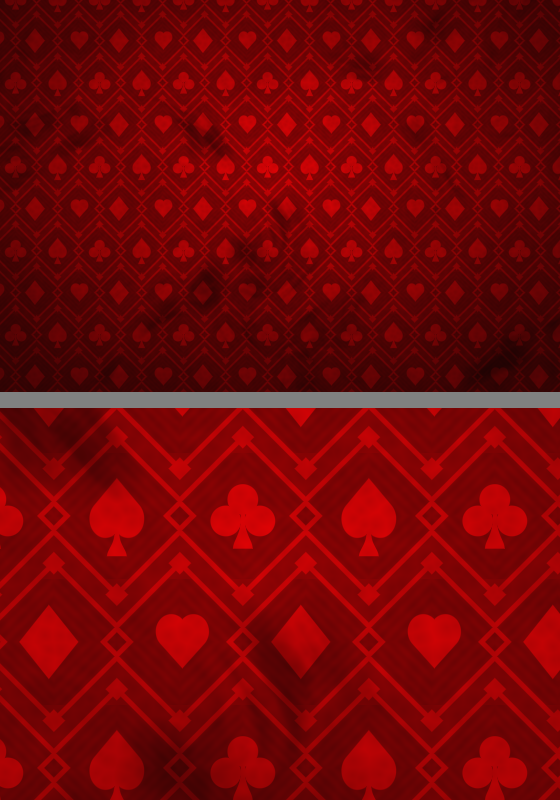
Top: the whole. Bottom: its middle third, enlarged.
Write a Shadertoy shader that draws this pattern.

```glsl
#define REPEATS 6.667
#define ORIGIN vec2(0.686, 0.683)
#define FRAME 0.625
#define LINE_HALF 0.02
#define DOT_RADIUS 0.09
#define RING_RADIUS 0.105
#define GROUND 0.53
#define INK_GAIN 0.52
#define FALLOFF 2.8
#define GRIME 0.42

vec2 hash2(vec2 p) {
    vec3 q = fract(p.xyx * vec3(0.1031, 0.1030, 0.0973));
    q += dot(q, q.yzx + 33.33);
    return fract((q.xx + q.yz) * q.zy);
}

// Distance to the nearest scattered point
float cellular(vec2 p) {
    vec2 cell = floor(p);
    float nearest = 2.0;
    for (int j = -1; j <= 1; j++)
    for (int i = -1; i <= 1; i++) {
        vec2 c = cell + vec2(i, j);
        nearest = min(nearest, length(c + hash2(c) - p));
    }
    return nearest;
}

// Soft cloudiness from warped, rotated sines, roughly -1 to 1
float clouds(vec2 p) {
    float sum = 0.0, amp = 0.5;
    for (int i = 0; i < 5; i++) {
        p += 0.7 * sin(p.yx * 1.3 + float(i) * 2.1);
        sum += amp * sin(p.x) * cos(p.y);
        p = mat2(1.2, 1.5, -1.5, 1.2) * p;
        amp *= 0.62;
    }
    return sum;
}

// Suit shapes, centred on the origin
float heart(vec2 p) {
    p.x = abs(p.x);
    if (p.x + p.y > 1.0) return length(p - vec2(0.25, 0.75)) - 0.3536;
    vec2 a = p - vec2(0.0, 1.0);
    vec2 b = p - 0.5 * max(p.x + p.y, 0.0);
    return sqrt(min(dot(a, a), dot(b, b))) * sign(p.x - p.y);
}

float stem(vec2 p, float top, float bottom) {
    float flare = smoothstep(top, bottom, p.y);
    return max(abs(p.x) - 0.018 - 0.06 * flare * flare * flare,
               max(p.y - top, bottom - p.y));
}

float spade(vec2 p) {
    float body = heart(vec2(p.x, 0.3 - p.y) / vec2(0.36, 0.43)) * 0.36;
    return min(body, stem(p, -0.05, -0.32));
}

float club(vec2 p) {
    float top = length(p - vec2(0.0, 0.13)) - 0.122;
    float sides = length(vec2(abs(p.x) - 0.135, p.y + 0.04)) - 0.122;
    return min(min(top, sides), stem(p, 0.06, -0.26));
}

float lozenge(vec2 p) {
    return (abs(p.x) / 0.235 + abs(p.y) / 0.295 - 1.0) * 0.184;
}

float suit(vec2 p, float kind) {
    if (kind < 0.5) return spade(p);
    if (kind < 1.5) return club(p);
    if (kind < 2.5) return heart((p - vec2(0.02, -0.21)) / vec2(0.35, 0.39)) * 0.35;
    return lozenge(p + vec2(0.04, 0.0));
}

float fill(float d, float aa) { return 1.0 - smoothstep(-aa, aa, d); }

void mainImage(out vec4 fragColor, in vec2 fragCoord) {
    vec2 uv = fragCoord / iResolution.xy;
    vec2 p = fragCoord / iResolution.x * REPEATS;
    float aa = 1.5 * REPEATS / iResolution.x;

    // Staggered grid: two suits alternate along each row
    vec2 grid = (p - ORIGIN) * 2.0;
    float row = floor(grid.y + 0.5);
    float odd = mod(row, 2.0);
    grid.x -= 0.5 * odd;
    float col = floor(grid.x + 0.5);
    vec2 local = grid - vec2(col, row);
    float suits = suit(local, 2.0 * odd + mod(col, 2.0));

    // Paired zigzags, small rings between suits, dots at the zigzag tips
    vec2 m = abs(local);
    float diag = m.x + m.y;
    float side = 0.5 - m.x;
    float zigzag = min(abs(diag - FRAME), abs(diag - 1.5 + FRAME));
    float ring = abs(side + m.y - RING_RADIUS);
    float lines = min(zigzag, ring) * 0.7071 - LINE_HALF;
    float dots = (side + abs(m.y - 1.0 + FRAME) - DOT_RADIUS) * 0.7071;
    float inkLines = fill(min(lines, dots), aa);
    float inkSuits = fill(suits, aa);

    // Darker hatched panels behind the suits
    float panel = fill(diag - FRAME, aa);
    float tone = 1.0 - panel * (0.06 + 0.03 * sin(diag * 60.0));
    tone = mix(tone, 1.0 + 0.8 * INK_GAIN, inkLines);
    tone = mix(tone, 1.0 + INK_GAIN, inkSuits);

    // Uneven wear, fine grain and sparse dark stains, heavier low down
    float mottle = clouds(p * 2.2 + 4.0);
    float grain = cellular(p * 16.0) - 0.5;
    float stain = smoothstep(0.15, 0.75, clouds(p * 1.1 + 11.0) + 0.25 * mottle + 0.2 - 0.35 * uv.y);
    stain *= smoothstep(0.85, 0.15, cellular(p * 1.7 + 3.0));
    tone *= (1.0 + 0.09 * mottle + 0.1 * grain) * (1.0 - GRIME * stain);

    // Glow a little above the middle, fading to the borders
    vec2 away = uv - vec2(0.5, 0.6);
    float red = GROUND * tone / (1.0 + FALLOFF * dot(away, away));
    fragColor = vec4(red, 0.01, 0.01 + 0.012 * red, 1.0);
}
```
